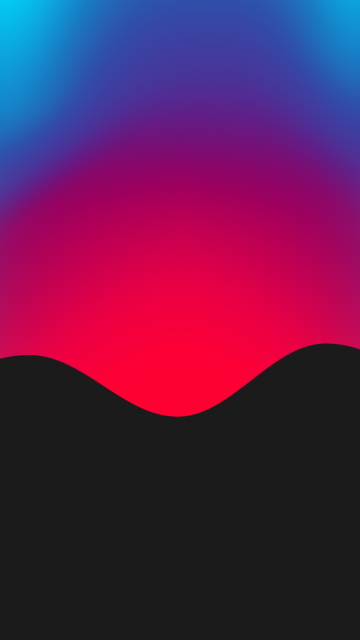
Reproduce this background procedurally as a Shadertoy shader.

```glsl
// A dark wavy hill under a sky that runs from red through purple to cyan.
// One scalar "sky level" is bent by a wide red dome and two upper corner
// glows, then coloured by a ramp; a stretched cosine forms the hill.

const vec3 HILL_COLOR = vec3(0.106);
const int STOPS = 9;

// Piecewise blend through the sky colours, from cyan down to red.
vec3 skyRamp(float level) {
    float place[STOPS] = float[STOPS](
        -0.326, -0.13, 0.0, 0.13, 0.195, 0.273, 0.339, 0.443, 0.56);
    vec3 tint[STOPS] = vec3[STOPS](
        vec3(0.00, 0.82, 0.96), vec3(0.09, 0.49, 0.77),
        vec3(0.19, 0.30, 0.66), vec3(0.30, 0.19, 0.59),
        vec3(0.40, 0.10, 0.51), vec3(0.58, 0.00, 0.38),
        vec3(0.73, 0.00, 0.33), vec3(0.92, 0.00, 0.27),
        vec3(1.00, 0.00, 0.20));
    vec3 color = tint[0];
    for (int i = 1; i < STOPS; i++) {
        float blend = (level - place[i - 1]) / (place[i] - place[i - 1]);
        color = mix(color, tint[i], clamp(blend, 0.0, 1.0));
    }
    return color;
}

// Two ramp samples soften the bends between stops.
vec3 softRamp(float level, float spread) {
    return 0.5 * (skyRamp(level - spread) + skyRamp(level + spread));
}

// Glow beside a vertical edge; its lower end rises away from that edge.
float cornerGlow(float side, float depth, float width, float fadeStart, float fadeEnd) {
    float across = exp(-side * side / (width * width));
    float down = 1.0 - smoothstep(fadeStart - 0.11 * side, fadeEnd - 0.39 * side, depth);
    return across * down;
}

// Height of the hill: a valley with a separate crest on each side.
float hillHeight(float x) {
    float fromValley = x - 0.493;
    float rise = fromValley < 0.0 ? 0.0963 : 0.1143;
    float phase = abs(fromValley) / 0.412;
    phase = min(phase, 1.0) + 0.8 * max(phase - 1.0, 0.0);
    return 0.349 + rise * (0.5 - 0.5 * cos(3.14159 * phase));
}

vec3 skyColor(vec2 uv) {
    float depth = 1.0 - uv.y;
    float edge = abs(2.0 * uv.x - 1.0);
    float dome = 0.18 * pow(edge, 1.5) * smoothstep(0.1, 0.6, depth);
    float leftGlow = 0.31 * cornerGlow(uv.x, depth, 0.26, 0.156, 0.39);
    float rightGlow = 0.22 * cornerGlow(1.0 - uv.x, depth, 0.19, 0.07, 0.36);
    vec3 color = softRamp(depth - dome - leftGlow - rightGlow, 0.018);

    // Faint haze along the lower sides.
    float haze = pow(edge, 6.0) * smoothstep(0.2, 0.35, depth);
    return color + haze * vec3(0.0, 0.05, 0.02);
}

void mainImage(out vec4 fragColor, in vec2 fragCoord) {
    vec2 uv = fragCoord / iResolution.xy;

    // Distance to the hill line, corrected for its slope.
    float gap = uv.y - hillHeight(uv.x);
    float pixel = max(fwidth(gap), 0.0001);
    float sky = smoothstep(-0.7 * pixel, 0.7 * pixel, gap);

    fragColor = vec4(mix(HILL_COLOR, skyColor(uv), sky), 1.0);
}
```
